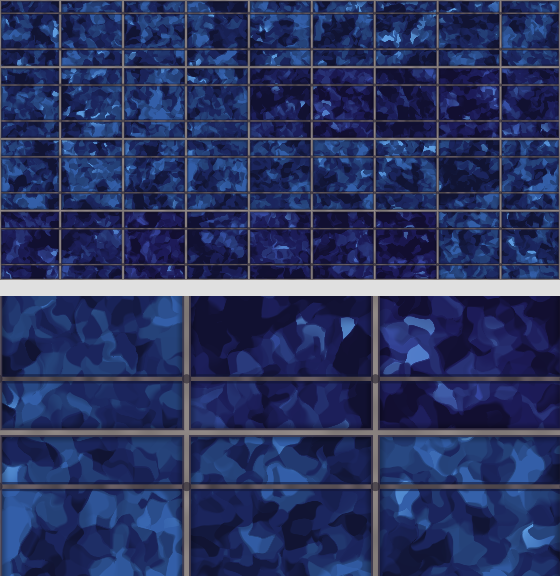
Top, the full canvas; bottom, a detail of the centre.
Give the GLSL for this texture, as a WebGL 2 fragment shader.

```glsl
#version 300 es
precision highp float;
// Polycrystalline solar panel: a grid of silicon cells, each crossed by two busbars.
// Crystals are layered Voronoi grains with stretched, rotated metrics; every cell
// has its own grain direction, brightness and tint. Units: canvas height = 1.
uniform vec2 u_resolution;
out vec4 fragColor;

const vec2 PITCH = vec2(0.2247, 0.2565);     // cell size
const vec2 GRID_ORIGIN = vec2(-0.0099, -0.0091);
const vec3 NAVY = vec3(0.065, 0.080, 0.200);
const vec3 INDIGO = vec3(0.105, 0.145, 0.365);
const vec3 STEEL = vec3(0.145, 0.260, 0.475);
const vec3 AZURE = vec3(0.200, 0.370, 0.660);
const vec3 GLINT = vec3(0.400, 0.660, 0.920);
const vec3 SEAM_EDGE = vec3(0.270, 0.240, 0.310);
const vec3 SEAM_CORE = vec3(0.550, 0.520, 0.510);
const vec3 BUSBAR = vec3(0.410, 0.365, 0.375);

vec3 hash3(vec2 p) {
  vec3 q = fract(p.xyx * vec3(0.1031, 0.1030, 0.0973));
  q += dot(q, q.yxz + 33.33);
  return fract((q.xxy + q.yzz) * q.zyx);
}

float noise(vec2 p) {
  vec2 i = floor(p), f = fract(p);
  f = f * f * (3.0 - 2.0 * f);
  float low = mix(hash3(i).x, hash3(i + vec2(1, 0)).x, f.x);
  float high = mix(hash3(i + vec2(0, 1)).x, hash3(i + vec2(1, 1)).x, f.x);
  return mix(low, high, f.y);
}

vec2 rotate(vec2 v, float angle) {
  float c = cos(angle), s = sin(angle);
  return vec2(c * v.x - s * v.y, s * v.x + c * v.y);
}

// Tone of the nearest crystal, blended softly across its boundary
float grain(vec2 p, float direction, float stretch, float softness) {
  vec2 home = floor(p);
  vec2 nearest = vec2(9.0, 0.0), second = nearest;   // distance, tone
  for (int y = -2; y <= 2; y++)
    for (int x = -2; x <= 2; x++) {
      vec2 id = home + vec2(x, y);
      vec3 h = hash3(id);
      vec3 k = hash3(id + 57.0);
      vec2 v = rotate(p - id - h.xy, direction + (k.x - 0.5) * 2.6);
      vec2 site = vec2(length(v * vec2(1.0, stretch)) + 0.25 * k.y, h.z);
      if (site.x < nearest.x) { second = nearest; nearest = site; }
      else if (site.x < second.x) second = site;
    }
  float inside = clamp((second.x - nearest.x) / softness, 0.0, 1.0);
  return mix(second.y, nearest.y, 0.5 + 0.5 * inside);
}

float stripe(float dist, float halfWidth, float px) {
  return 1.0 - smoothstep(halfWidth - 0.5 * px, halfWidth + 0.5 * px, dist);
}

// Odd rows counted from the top are blue; the others hold a run of violet cells
float violetAmount(vec2 cell) {
  float bottomRun = step(cell.y, 0.5) * step(cell.x, 6.5);
  float upperRun = step(abs(cell.y - 2.0), 0.5) * step(3.5, cell.x);
  return (bottomRun + upperRun) * mix(0.45, 1.0, hash3(cell + 31.0).y);
}

vec3 siliconRamp(float tone) {
  vec3 color = mix(NAVY, INDIGO, smoothstep(0.12, 0.40, tone));
  color = mix(color, STEEL, smoothstep(0.42, 0.62, tone));
  return mix(color, AZURE, smoothstep(0.62, 0.82, tone));
}

vec3 silicon(vec2 local, vec2 cell, float px) {
  vec3 trait = hash3(cell + 11.0);
  float violet = violetAmount(cell);
  vec2 p = local + cell * 7.31 + 3.0;
  // Jagged crystal outlines
  p += 0.014 * (vec2(noise(p * 60.0), noise(p * 60.0 + 40.0)) - 0.5);
  float angle = trait.x * 3.14;
  float broad = grain(p * 13.0, angle, 1.6, 0.08 + 13.0 * px);
  float medium = grain(p * 25.0, angle, 2.1, 0.08 + 25.0 * px);
  float fine = grain(p * 48.0 + 19.0, angle, 2.3, 0.08 + 48.0 * px);
  float tone = 0.28 * broad + 0.42 * medium + 0.30 * fine;
  tone = 0.45 + (tone - 0.5) * 1.25 + 0.12 * (trait.y - 0.5) - 0.13 * violet;
  vec3 color = siliconRamp(tone);
  color *= mix(vec3(1.0), vec3(1.08, 0.68, 0.94), violet);
  // Sparse bright facets, gathered in clusters
  float cluster = smoothstep(0.48, 0.78, noise(p * 12.0 + 70.0));
  float facet = smoothstep(0.78, 0.92, 0.65 * fine + 0.35 * medium);
  return mix(color, GLINT, facet * cluster * (0.85 - 0.35 * violet));
}

void main() {
  vec2 p = gl_FragCoord.xy / u_resolution.y;
  vec2 extent = u_resolution / u_resolution.y;
  float px = 1.0 / u_resolution.y;
  vec2 grid = (p - GRID_ORIGIN) / PITCH;
  vec2 cell = floor(grid), local = (fract(grid) - 0.5) * PITCH;
  vec2 toSeam = 0.5 * PITCH - abs(local);
  vec2 toBorder = min(p, extent - p);
  float seam = min(min(toSeam.x, toSeam.y), min(toBorder.x, toBorder.y));

  vec3 color = silicon(local, cell, px);
  color *= mix(0.72, 1.0, smoothstep(0.004, 0.014, seam));

  // Thin worn busbars at one and three quarters of the cell height
  float toBar = abs(abs(local.y) - 0.25 * PITCH.y);
  float wear = noise(vec2(p.x * 75.0, floor(grid.y * 2.0) * 9.0));
  color = mix(color, NAVY, 0.55 * stripe(toBar, 0.0055, px));
  color = mix(color, BUSBAR * mix(0.68, 1.12, wear), 0.92 * stripe(toBar, 0.0026, px));

  // Pale seams with brownish edges, dark solder spots where busbars cross
  float patina = mix(0.88, 1.06, noise(p * 45.0));
  color = mix(color, SEAM_EDGE, 0.85 * stripe(seam, 0.0052, px));
  color = mix(color, SEAM_CORE * patina, stripe(seam, 0.0029, px));
  float solder = length(vec2(toSeam.x, toBar));
  color = mix(color, SEAM_EDGE * 0.65, 0.65 * stripe(solder, 0.0055, px));
  fragColor = vec4(color, 1.0);
}
```
